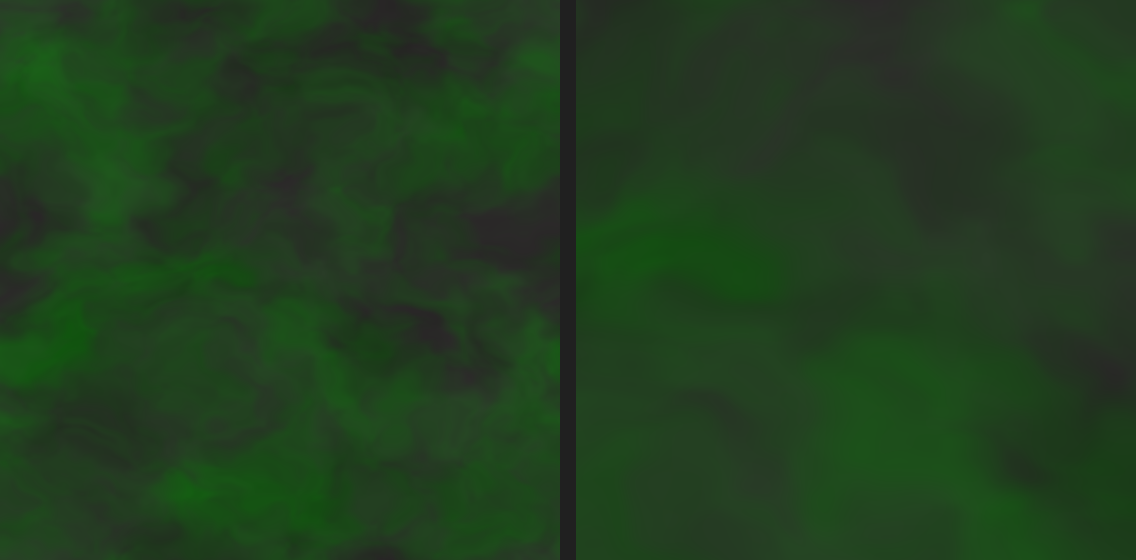
Left: the whole. Right: its middle third, enlarged.
Write a three.js fragment shader that draws this texture.

```glsl
// Tileable mottled dark green moss with soft, smoky charcoal patches.
#define BASE_CELLS vec2(6.0, 8.0)
#define WARP_CELLS vec2(4.0, 5.0)
#define WARP_AMOUNT vec2(0.25, 0.17)
#define OCTAVES 4
#define OCTAVE_GAIN 0.56
#define CONTRAST 1.58
#define GREEN_BIAS 0.48
#define HAZE_AMOUNT 0.07
#define CHARCOAL vec3(0.164, 0.158, 0.156)
#define LEAF_GREEN vec3(0.088, 0.345, 0.080)

varying vec2 vUv;

float hash(vec2 p, float seed) {
  vec3 q = fract(vec3(p.xyx + seed * 17.0) * 0.1031);
  q += dot(q, q.yzx + 33.33);
  return fract((q.x + q.y) * q.z);
}

// Lattice corner wrapped to a whole number of cells.
float corner(vec2 cell, vec2 period, float seed) {
  return hash(floor(mod(cell + 0.5, period)), seed);
}

// Periodic value noise with quintic smoothing.
float noise(vec2 uv, vec2 period, float seed) {
  vec2 p = uv * period;
  vec2 cell = floor(p);
  vec2 f = p - cell;
  vec2 s = f * f * f * (f * (f * 6.0 - 15.0) + 10.0);
  float low = mix(corner(cell, period, seed),
                  corner(cell + vec2(1.0, 0.0), period, seed), s.x);
  float high = mix(corner(cell + vec2(0.0, 1.0), period, seed),
                   corner(cell + vec2(1.0, 1.0), period, seed), s.x);
  return mix(low, high, s.y);
}

// Sum of octaves, each with doubled whole-number period, normalised to 0..1.
float fbm(vec2 uv, vec2 period, float seed) {
  float sum = 0.0;
  float total = 0.0;
  float weight = 1.0;
  for (int i = 0; i < OCTAVES; i++) {
    sum += weight * noise(uv, period, seed + float(i));
    total += weight;
    weight *= OCTAVE_GAIN;
    period *= 2.0;
  }
  return sum / total;
}

void main() {
  // Bend the domain so that patches fold into wisps, mostly sideways.
  vec2 warp = vec2(fbm(vUv, WARP_CELLS, 1.0), fbm(vUv, WARP_CELLS, 7.0)) - 0.5;
  vec2 uv = vUv + warp * WARP_AMOUNT;

  // Patches run from charcoal to green.
  float patches = fbm(uv, BASE_CELLS, 13.0) - 0.5;
  float greenness = clamp(GREEN_BIAS + CONTRAST * patches, 0.0, 1.1);
  vec3 color = mix(CHARCOAL, LEAF_GREEN, greenness);

  // A pale haze lifts some areas and deepens others.
  float haze = fbm(uv, BASE_CELLS, 23.0) - 0.5;
  color += HAZE_AMOUNT * haze;

  gl_FragColor = vec4(color, 1.0);
}
```
